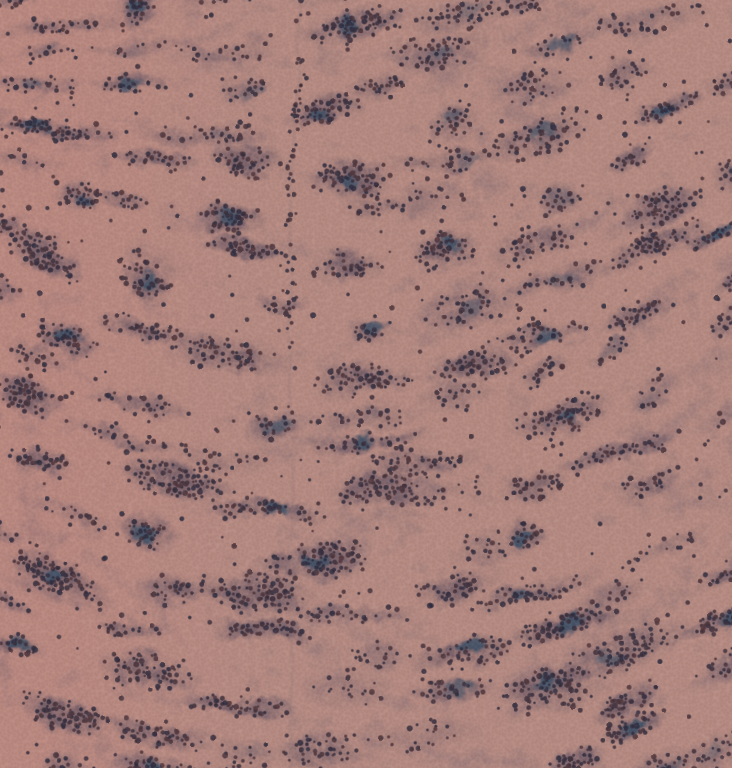
A Shadertoy shader for this texture:

```glsl
// Aerial view of pink desert sand with bowed bands of dotted dark scrub.

const vec3 SAND   = vec3(0.705, 0.540, 0.507);
const vec3 DUST   = vec3(0.610, 0.480, 0.480);
const vec3 HAZE   = vec3(0.470, 0.380, 0.415);
const vec3 TEAL   = vec3(0.240, 0.315, 0.400);
const vec3 MAROON = vec3(0.330, 0.225, 0.245);
const vec3 NAVY   = vec3(0.195, 0.185, 0.255);
const vec2 PATCH_CELL = vec2(0.130, 0.062);

float hash(vec2 c) {
    vec3 v = fract(c.xyx * 0.1031);
    v += dot(v, v.yzx + 33.33);
    return fract((v.x + v.y) * v.z);
}

vec2 hash2(vec2 c) {
    return vec2(hash(c), hash(c + 57.0));
}

mat2 rotation(float angle) {
    float c = cos(angle), s = sin(angle);
    return mat2(c, s, -s, c);
}

// Layered sines, roughly -1 to 1
float waves(vec2 p) {
    float sum = 0.0, gain = 0.55;
    for (int i = 0; i < 4; i++) {
        sum += gain * sin(p.x + 1.7 * sin(p.y)) * cos(0.8 * p.y + sin(0.7 * p.x));
        p = rotation(0.9) * p * 1.9 + 2.3;
        gain *= 0.65;
    }
    return sum;
}

// Cellular noise: distance to the nearest jittered point
float cellular(vec2 p) {
    vec2 base = floor(p);
    float nearest = 2.0;
    for (int y = -1; y <= 1; y++)
    for (int x = -1; x <= 1; x++) {
        vec2 id = base + vec2(x, y);
        nearest = min(nearest, length(id + hash2(id) - p));
    }
    return nearest;
}

// Bends level rows into a shallow bowl that flattens toward the top
vec2 bowl(vec2 p) {
    float bend = 0.42 * smoothstep(1.05, 0.65, p.y);
    float lean = 0.16 * smoothstep(0.7, 1.0, p.y);
    float x = p.x - 0.43;
    return vec2(p.x, p.y - bend * x * x - lean * x);
}

// Scrub patches: x is density, y is the strength of the blue core
vec2 scrub(vec2 p) {
    vec2 wobble = vec2(waves(p * 45.0), waves(p * 45.0 + 9.0));
    vec2 q = (bowl(p) + 0.011 * wobble) / PATCH_CELL + 20.0;
    vec2 base = floor(q);
    vec2 result = vec2(0.0);
    for (int y = -1; y <= 1; y++)
    for (int x = -1; x <= 1; x++) {
        vec2 id = base + vec2(x, y);
        vec2 centre = id + 0.5 + 0.7 * (hash2(id) - 0.5);
        vec2 radius = mix(vec2(0.026, 0.012), vec2(0.085, 0.028), hash2(id + 11.0));
        vec2 offset = (q - centre) * PATCH_CELL;
        float strength = mix(0.25, 1.0, hash(id + 23.0));
        float density = strength * smoothstep(1.2, 0.25, length(offset / radius));
        vec2 coreShift = 0.5 * radius * (hash2(id + 31.0) - 0.5);
        float core = smoothstep(1.0, 0.35, length((offset - coreShift) / vec2(0.020, 0.012)));
        core *= step(0.58, hash(id + 41.0)) * smoothstep(0.2, 0.8, strength);
        result = max(result, vec2(density, core));
    }
    result.x *= clamp(0.9 + 0.6 * waves(p * 110.0), 0.2, 1.4);
    return result;
}

// A wandering upright trail
float trail(vec2 p, float width) {
    float x = 0.378 + 0.014 * smoothstep(0.6, 1.0, p.y) + 0.006 * waves(vec2(3.0, p.y * 14.0));
    return smoothstep(width, 0.0, abs(p.x - x));
}

// One layer of round bushes: x is coverage, y is a random tone
vec2 bushes(vec2 p, float size, float angle, float pixel) {
    mat2 turn = rotation(angle);
    vec2 q = turn * p / size;
    vec2 id = floor(q);
    vec2 centre = id + 0.5 + 0.36 * (hash2(id + 71.0) - 0.5);
    vec2 place = (centre * size) * turn;
    float chance = 0.008 + 0.72 * scrub(place).x;
    chance += 0.22 * trail(place, 0.009) * smoothstep(0.4, 0.55, place.y);
    float radius = size * mix(0.20, 0.42, hash(id + 83.0));
    float edge = 0.0004 + pixel;
    float cover = smoothstep(radius + edge, radius - edge, length(q - centre) * size);
    return vec2(cover * step(hash(id + 97.0), chance), hash(id + 103.0));
}

void mainImage(out vec4 fragColor, in vec2 fragCoord) {
    vec2 p = fragCoord / iResolution.y;
    float pixel = 0.7 / iResolution.y;
    vec2 patches = scrub(p);

    // Mottled sand with soft dusty stains
    float stain = 0.5 * waves(bowl(p) * vec2(14.0, 28.0)) + 0.35 * waves(p * 75.0);
    float dust = smoothstep(0.05, 0.75, stain + 0.7 * patches.x);
    vec3 color = mix(SAND, DUST, 0.85 * dust);
    color += vec3(0.02, -0.006, -0.006) * smoothstep(0.4, 0.0, p.x);
    color = mix(color, DUST, 0.3 * trail(p, 0.004));

    // Grey shade below the scrub, then its blue cores
    color = mix(color, HAZE, clamp(1.05 * patches.x, 0.0, 0.9));
    color = mix(color, TEAL, 0.85 * patches.y);

    // Bushes in three turned layers
    for (int i = 0; i < 3; i++) {
        float layer = float(i);
        vec2 bush = bushes(p + 3.0 + layer - 3.0 - layer, 0.0072 + 0.0011 * layer, 0.4 + 1.1 * layer, pixel);
        vec3 tone = mix(MAROON, NAVY, clamp(bush.y + 0.5 * patches.y, 0.0, 1.0));
        color = mix(color, tone, 0.88 * bush.x);
    }

    // Fine sandy grain
    color += 0.045 * (cellular(p * 230.0) - 0.5) + 0.012 * waves(p * 300.0);
    fragColor = vec4(clamp(color, 0.0, 1.0), 1.0);
}
```
